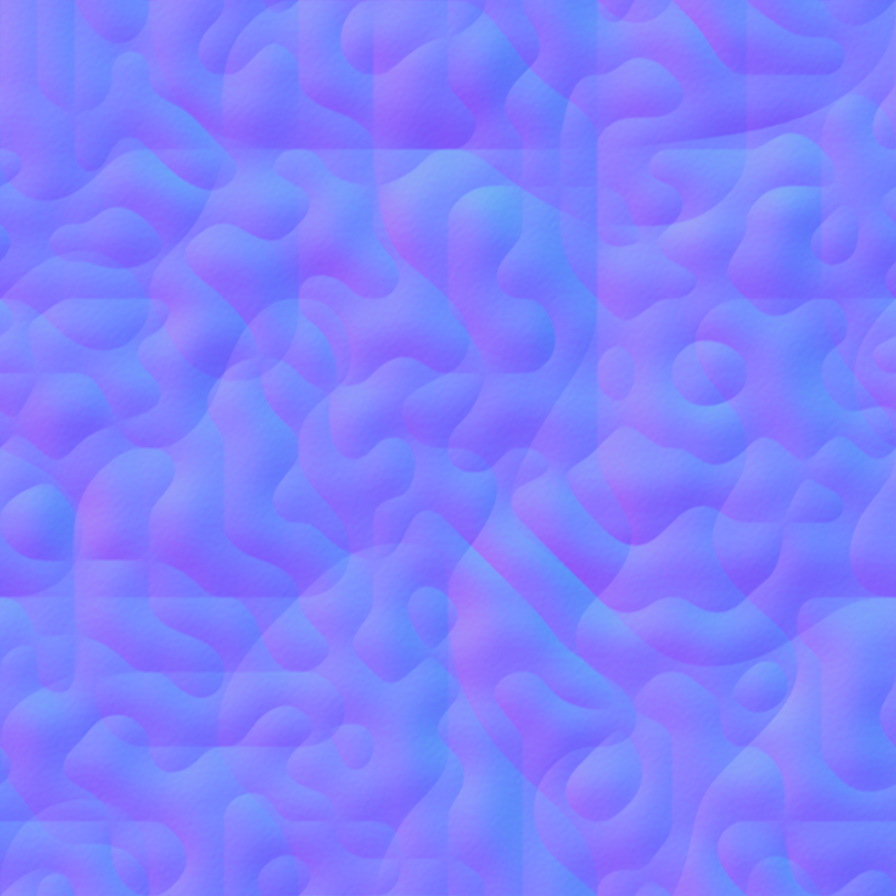
Reproduce this texture map procedurally as a WebGL 2 fragment shader.

```glsl
#version 300 es
precision highp float;

uniform vec2 u_resolution;
out vec4 fragColor;

uint hash(uvec2 cell, uint seed) {
    uint h = cell.x * 1597334673u ^ cell.y * 3812015801u ^ seed * 2798796415u;
    h = (h ^ (h >> 15)) * 2246822519u;
    h = (h ^ (h >> 13)) * 3266489917u;
    return h ^ (h >> 16);
}

// Two thirds of the gradients lie along an axis, which gives straight creases
vec2 latticeGradient(vec2 cell, float period) {
    uint h = hash(uvec2(mod(cell, period)), uint(period));
    vec2 signs = vec2(h & 1u, (h >> 1) & 1u) * 2.0 - 1.0;
    uint kind = (h >> 4) % 3u;
    return signs * (kind == 0u ? vec2(1.0) : kind == 1u ? vec2(1.0, 0.0) : vec2(0.0, 1.0));
}

float corner(vec2 cell, vec2 local, vec2 offset, float period) {
    return dot(latticeGradient(cell + offset, period), local - offset);
}

// Gradient noise that repeats across the canvas
float gradientNoise(vec2 uv, float period) {
    vec2 p = uv * period;
    vec2 cell = floor(p);
    vec2 f = p - cell;
    vec2 fade = f * f * f * (f * (f * 6.0 - 15.0) + 10.0);
    float low = mix(corner(cell, f, vec2(0, 0), period), corner(cell, f, vec2(1, 0), period), fade.x);
    float high = mix(corner(cell, f, vec2(0, 1), period), corner(cell, f, vec2(1, 1), period), fade.x);
    return mix(low, high, fade.y);
}

// Folded octaves form rounded lumps with creases; the last term is fine grain
float surfaceHeight(vec2 uv) {
    float height = 0.0;
    float period = 3.0;
    float slope = 0.75;
    for (int octave = 0; octave < 3; octave++) {
        height += slope * abs(gradientNoise(uv, period)) / period;
        period *= 2.0;
        slope *= 1.17;
    }
    return height + 0.22 * gradientNoise(uv, 160.0) / 160.0;
}

void main() {
    vec2 uv = gl_FragCoord.xy / u_resolution;

    // Central differences, wide enough to soften the creases
    vec2 reach = vec2(0.0018, 0.0);
    vec2 slope = vec2(
        surfaceHeight(uv + reach.xy) - surfaceHeight(uv - reach.xy),
        surfaceHeight(uv + reach.yx) - surfaceHeight(uv - reach.yx)) / (2.0 * reach.x);

    // Red leans up the slope, green leans down it
    vec3 normal = normalize(vec3(slope * vec2(0.08, -0.092), 1.0));
    fragColor = vec4(normal * 0.5 + 0.5, 1.0);
}
```
